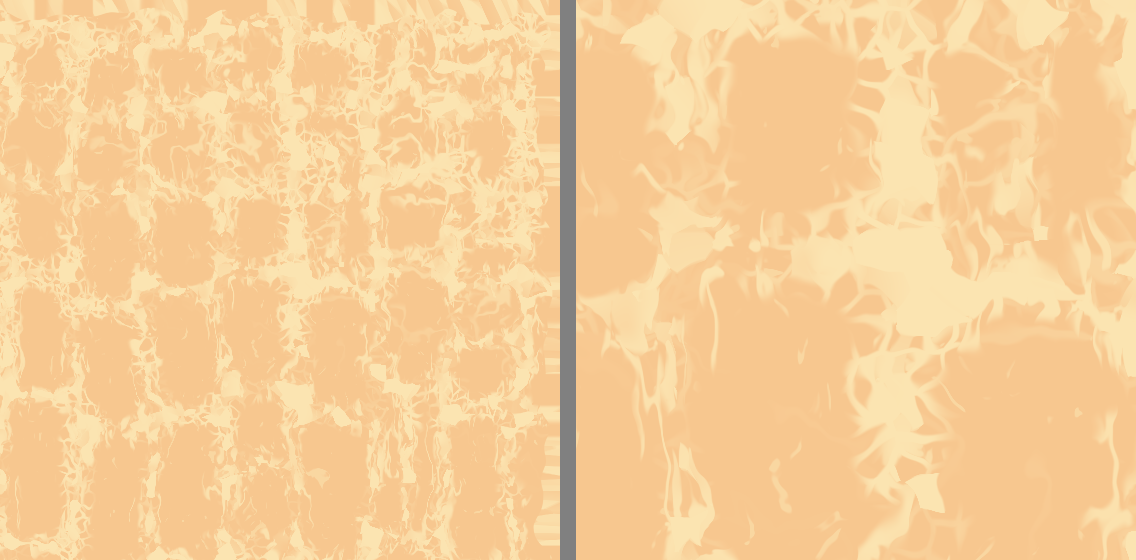
Left: the whole. Right: its middle third, enlarged.
Give the GLSL for this texture, as a three.js fragment shader.

```glsl
// Peach plaster of rounded upright slabs, parted by ragged cream seams, webs and facets.
varying vec2 vUv;

const vec3 PEACH = vec3(0.97, 0.78, 0.56);
const vec3 CREAM = vec3(0.985, 0.895, 0.695);
const float COLUMN_WIDTH = 0.132;
const float ROW_RATE = 3.6;      // rows per canvas height at the bottom
const float ROW_GROWTH = 2.0;    // how fast rows shrink upwards
const float ROW_STAGGER = 0.45;
const float SEAM_WIDTH = 0.021;
const float WARP = 0.028;
const float FACET_SCALE = 38.0;
const float WEB_SCALE = 50.0;
const float FRINGE = 0.035;      // streaked strip at the top and right

float hash(vec2 p) {
  vec3 q = fract(p.xyx * vec3(0.1031, 0.1030, 0.0973));
  q += dot(q, q.yzx + 33.33);
  return fract((q.x + q.y) * q.z);
}

vec2 hash2(vec2 p) {
  return vec2(hash(p), hash(p + 57.3));
}

float noise(vec2 p) {
  vec2 i = floor(p);
  vec2 f = fract(p);
  f = f * f * (3.0 - 2.0 * f);
  float low = mix(hash(i), hash(i + vec2(1.0, 0.0)), f.x);
  float high = mix(hash(i + vec2(0.0, 1.0)), hash(i + 1.0), f.x);
  return mix(low, high, f.y);
}

float fbm(vec2 p) {
  return 0.57 * noise(p) + 0.29 * noise(p * 2.1 + 7.0) + 0.14 * noise(p * 4.3 + 19.0);
}

// Thin line along the middle level of a noise field
float vein(vec2 p, float width) {
  return 1.0 - smoothstep(0.2 * width, width, abs(fbm(p) - 0.5));
}

// Depth inside a rounded slab; negative in the corner gaps
float slabDepth(vec2 p) {
  vec2 grid = vec2(p.x / COLUMN_WIDTH, ROW_RATE * p.y + ROW_GROWTH * p.y * p.y * p.y);
  grid.y += ROW_STAGGER * (hash(vec2(floor(grid.x), 3.0)) - 0.5);
  vec2 id = floor(grid);
  vec2 local = fract(grid);
  vec2 size = vec2(COLUMN_WIDTH, 1.0 / (ROW_RATE + 3.0 * ROW_GROWTH * p.y * p.y));
  float chance = 0.07 * id.x + 0.07 * id.y - 0.05;
  vec2 seed = id + 11.0;
  for (int i = 0; i < 2; i++) {
    if (hash(seed + 4.7) < chance) {
      vec2 axis = size.x * 1.6 > size.y * hash(seed + 9.1) * 2.0 ? vec2(1.0, 0.0) : vec2(0.0, 1.0);
      local *= 1.0 + axis;
      seed = seed * 1.7 + floor(local) * axis * 5.0 + 31.0;
      local = mix(local, fract(local), axis);
      size /= 1.0 + axis;
    }
  }
  vec2 halfSize = 0.5 * size;
  float radius = 0.85 * min(halfSize.x, halfSize.y);
  vec2 q = abs(local - 0.5) * size - halfSize + radius;
  return radius - length(max(q, 0.0)) - min(max(q.x, q.y), 0.0);
}

// x: gap between the two nearest sites, y: flat tone of the facet
vec2 facets(vec2 p) {
  vec2 base = floor(p);
  vec2 nearest = vec2(9.0);
  vec2 tones = vec2(0.0);
  for (int y = -1; y <= 1; y++) {
    for (int x = -1; x <= 1; x++) {
      vec2 cell = base + vec2(float(x), float(y));
      vec2 offset = p - cell - hash2(cell);
      float dist = length(offset);
      float tone = hash(cell + 23.0) + 0.4 * dot(offset, hash2(cell + 71.0) - 0.5);
      if (dist < nearest.x) {
        nearest = vec2(dist, nearest.x);
        tones = vec2(tone, tones.x);
      } else if (dist < nearest.y) {
        nearest.y = dist;
        tones.y = tone;
      }
    }
  }
  float gap = nearest.y - nearest.x;
  return vec2(gap, mix(0.5 * (tones.x + tones.y), tones.x, smoothstep(0.0, 0.08, gap)));
}

void main() {
  vec2 p = vUv;
  vec2 wobble = vec2(fbm(p * 22.0), fbm(p * 22.0 + 40.0)) - 0.5;
  vec2 jitter = vec2(noise(p * 75.0), noise(p * 75.0 + 40.0)) - 0.5;
  vec2 drift = vec2(noise(p * 4.5 + 3.0), noise(p * 4.5 + 21.0)) - 0.5;
  vec2 bent = p + WARP * wobble + 0.035 * drift;
  float depth = slabDepth(bent);
  float unrest = smoothstep(0.4, 1.2, 0.45 * p.x + p.y);
  float patches = smoothstep(0.53, 0.62, fbm(p * 8.0 + 13.0) + 0.07 * unrest);

  // Flat facets fill corners; each facet has its own cut-off
  float facet = facets(p * FACET_SCALE + 0.6 * wobble).y;
  float ragged = depth + 0.02 * (fbm(p * vec2(38.0, 24.0)) - 0.5);
  float cutoff = ragged - 0.003 * patches - 0.003 * unrest - 0.018 * (facet - 0.5);
  float corner = 1.0 - smoothstep(-0.001, 0.002, cutoff);
  float tone = corner * (0.12 + 0.88 * smoothstep(0.1, 0.9, facet));

  // Crisp broken flakes along the seams
  float seam = 1.0 - smoothstep(0.55 * SEAM_WIDTH, SEAM_WIDTH, ragged);
  float flakes = smoothstep(0.5, 0.62, fbm(p * vec2(85.0, 42.0) + 3.0 * wobble + 5.0));
  tone = max(tone, seam * flakes * (0.5 + 0.45 * noise(p * 55.0)));

  // Netted webs in patches, strongest near the seams
  float gap = facets((p + 0.02 * wobble + 0.009 * jitter) * WEB_SCALE + 90.0).x;
  float web = 1.0 - smoothstep(0.08, 0.34, gap);
  float webMask = max(patches, 0.4 * seam) * (1.0 - smoothstep(0.02, 0.035, depth));
  tone = max(tone, web * webMask * (0.4 + 0.75 * noise(p * 45.0)));

  // Broken upright scratches inside slabs and tangled veins higher up
  float ring = smoothstep(0.004, 0.01, depth) * (1.0 - smoothstep(0.026, 0.04, depth));
  float scratch = vein(bent * vec2(48.0, 13.0), 0.065) * smoothstep(0.48, 0.6, noise(p * 23.0 + 8.0));
  float tangle = vein(bent * 21.0 + 60.0, 0.075) * smoothstep(0.36, 0.56, noise(p * 17.0 + 30.0));
  float fleck = smoothstep(0.74, 0.82, fbm(p * vec2(70.0, 45.0) + 4.0 * wobble + 77.0));
  tone = max(tone, max(0.75 * scratch * ring, 0.9 * tangle * unrest));
  tone = max(tone, 0.5 * fleck);

  // Stretched wedges along the right and top borders, cut by plain lobes
  vec2 reach = p + 0.04 * (vec2(noise(p.yy * 17.0), noise(p.xx * 15.0 + 4.0)) - 0.5);
  vec2 fringe = smoothstep(vec2(1.0 - FRINGE), vec2(1.003 - FRINGE), reach);
  float sideWedge = facets(vec2(p.x * 8.0, p.y * 75.0)).y;
  float topWedge = facets(vec2(p.x * 55.0 + p.y * 25.0, p.y * 9.0)).y;
  float sideLobe = smoothstep(0.3, 0.36, noise(p.yy * 13.0));
  float topLobe = smoothstep(0.3, 0.36, noise(p.xx * 14.0 + 2.0));
  tone = mix(tone, sideLobe * (0.15 + 0.75 * sideWedge), fringe.x);
  tone = mix(tone, topLobe * (0.2 + 0.8 * topWedge), fringe.y);

  gl_FragColor = vec4(mix(PEACH, CREAM, smoothstep(0.0, 0.95, tone)), 1.0);
}
```
